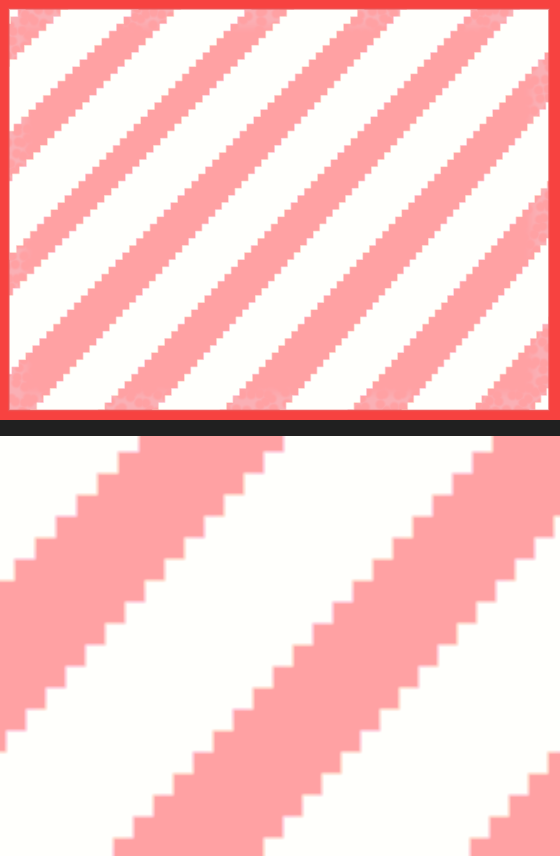
Top, the full canvas; bottom, a detail of the centre.
A WebGL 2 fragment shader for this pattern:

```glsl
#version 300 es
precision highp float;
// Pink diagonal stripes on white inside a red frame. The stripes fan slightly
// and widen downwards; sampling them per row turns their edges into stairs.
// Cellular noise adds faint mottling near the frame and fringes on the edges.

uniform vec2 u_resolution;
out vec4 outColor;

const vec3 WHITE = vec3(1.0, 1.0, 0.99);
const vec3 PINK = vec3(1.0, 0.63, 0.64);
const vec3 PALE_PINK = vec3(0.98, 0.69, 0.71);
const vec3 RED = vec3(0.97, 0.26, 0.25);
const vec3 DULL_RED = vec3(0.92, 0.32, 0.32);
const vec3 CREAM = vec3(1.0, 0.92, 0.80);
const vec3 LILAC = vec3(1.0, 0.80, 0.93);

const float ASPECT = 4.0 / 3.0;
const vec2 FIELD_MIN = vec2(0.0226, 0.0243);
const vec2 FIELD_MAX = vec2(1.3056, 0.9774);
const float ROWS = 56.0;

vec2 hash2(vec2 p) {
  vec2 q = vec2(dot(p, vec2(127.1, 311.7)), dot(p, vec2(269.5, 183.3)));
  return fract(sin(q) * 43758.5);
}

// Distance to the nearest jittered cell point.
float cellNoise(vec2 p) {
  vec2 cell = floor(p);
  float nearest = 2.0;
  for (int j = -1; j <= 1; j++) {
    for (int i = -1; i <= 1; i++) {
      vec2 c = cell + vec2(i, j);
      nearest = min(nearest, distance(p, c + hash2(c)));
    }
  }
  return nearest;
}

// Positive inside the box.
float insideBox(vec2 p, vec2 lo, vec2 hi) {
  vec2 d = min(p - lo, hi - p);
  return min(d.x, d.y);
}

// Half width of stripe k at depth t (0 top, 1 bottom); stripe 3 tapers.
float stripeHalfWidth(float k, float t) {
  float alternate = 0.0035 * cos(3.14159 * k);
  float taper = 0.021 * exp(-6.0 * (k - 3.0) * (k - 3.0));
  return mix(0.0508, 0.0677 + alternate - taper, t);
}

// Coverage of the stripes across one row at depth t.
float stripeRow(float x, float t, float soft) {
  float start = mix(-0.1667, -1.1788, t);
  float period = mix(0.2691, 0.2969, t);
  float k = floor((x - start) / period + 0.5);
  float d = abs(x - start - k * period) - stripeHalfWidth(k, t);
  return 1.0 - smoothstep(-soft, soft, d);
}

// Stair-stepped stripes: blend two neighbouring rows at their shared edge.
float steppedStripes(float x, float t, float soft) {
  float r = t * ROWS - 0.5;
  float row = floor(r);
  float blur = min(soft * ROWS, 0.5);
  float above = stripeRow(x, (row + 0.5) / ROWS, soft);
  float below = stripeRow(x, (row + 1.5) / ROWS, soft);
  return mix(above, below, smoothstep(0.5 - blur, 0.5 + blur, r - row));
}

void main() {
  vec2 p = gl_FragCoord.xy / u_resolution * vec2(ASPECT, 1.0);
  float soft = max(0.0022, 0.75 / u_resolution.y);
  float inside = insideBox(p, FIELD_MIN, FIELD_MAX);
  float t = (FIELD_MAX.y - p.y) / (FIELD_MAX.y - FIELD_MIN.y);

  // Stripes, paler in patches close to the frame
  float stripe = steppedStripes(p.x, t, soft);
  float mottle = cellNoise(p * 45.0);
  float nearFrame = 1.0 - smoothstep(0.02, 0.06, inside);
  vec3 pink = mix(PINK, PALE_PINK, nearFrame * smoothstep(0.3, 0.7, mottle));
  vec3 field = mix(WHITE, pink, stripe);

  // Faint cream and lilac fringes on the stair edges
  float fringe = 4.0 * stripe * (1.0 - stripe);
  vec3 tint = mix(CREAM, LILAC, smoothstep(0.25, 0.65, cellNoise(p * 30.0)));
  field = mix(field, tint, 0.4 * fringe);

  // Frame with a duller inner lip
  float lip = smoothstep(-0.005, -0.002, inside);
  vec3 frame = mix(RED, DULL_RED, lip);
  vec3 color = mix(frame, field, smoothstep(-soft, soft, inside));
  outColor = vec4(color, 1.0);
}
```
